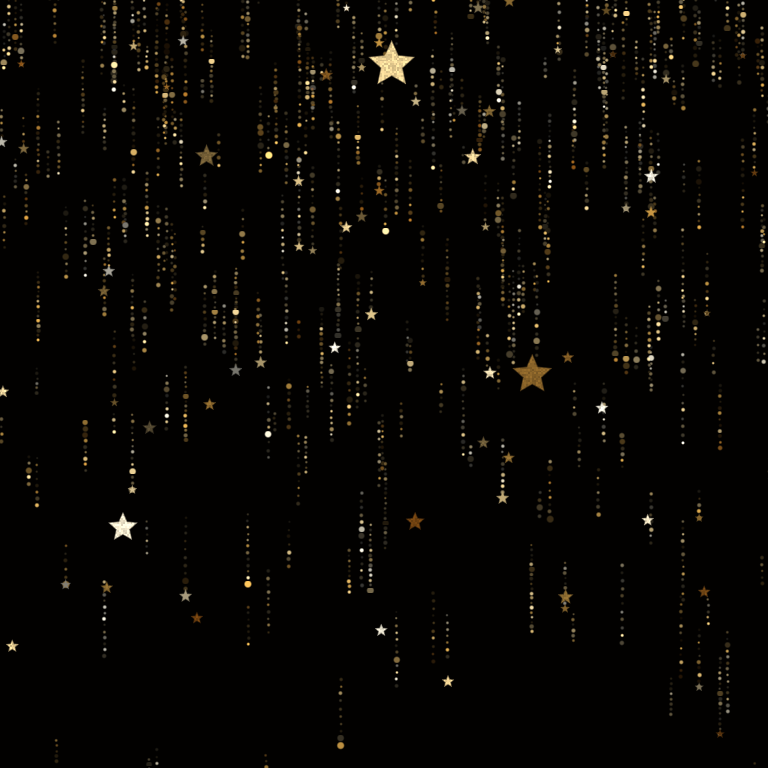
This background is drawn by a WebGL 2 fragment shader. Its source:

```glsl
#version 300 es
precision highp float;
// Golden star rain on black: layers of jittered columns hold falling strands
// of uneven beads, each brightening downwards and sometimes ending in a star.
// A loop then scatters larger five-pointed stars, from very big to small.

uniform vec2 u_resolution;
out vec4 fragColor;

#define LAYERS 5            // overlapping sets of columns
#define COLUMN_WIDTH 0.025
#define STRAND_SPAN 0.21    // height of the cell that holds one strand
#define BEAD_RADIUS 0.0029
#define BEAD_GAIN 1.3
#define TAIL_STAR_SHARE 0.16
#define STAR_COUNT 28
#define STAR_SMALLEST 0.0075
#define STAR_LARGEST 0.031
#define STAR_INNER 0.47     // inner to outer radius
#define SOFTNESS 0.0028     // narrowest edge blur

const vec3 NIGHT = vec3(0.006, 0.002, 0.001);
const vec3 AMBER = vec3(0.56, 0.32, 0.07);
const vec3 GOLD  = vec3(0.86, 0.66, 0.30);
const vec3 PALE  = vec3(0.98, 0.87, 0.62);
const vec3 WHITE = vec3(1.0, 0.98, 0.91);

float hash(vec2 p) {
    vec3 q = fract(p.xyx * 0.1031);
    q += dot(q, q.yzx + 33.33);
    return fract((q.x + q.y) * q.z);
}

vec3 goldTint(float h) {
    vec3 c = mix(AMBER, GOLD, smoothstep(0.0, 0.3, h));
    c = mix(c, PALE, smoothstep(0.3, 0.6, h));
    return mix(c, WHITE, smoothstep(0.65, 0.88, h));
}

// Signed distance to a five-pointed star with one point up
float starDistance(vec2 p, float radius) {
    const vec2 k1 = vec2(0.80902, -0.58779);
    const vec2 k2 = vec2(-0.80902, -0.58779);
    p.x = abs(p.x);
    p -= 2.0 * max(dot(k1, p), 0.0) * k1;
    p -= 2.0 * max(dot(k2, p), 0.0) * k2;
    p.x = abs(p.x);
    p.y -= radius;
    vec2 edge = STAR_INNER * vec2(-k1.y, k1.x) - vec2(0.0, 1.0);
    float t = clamp(dot(p, edge) / dot(edge, edge), 0.0, radius);
    return length(p - edge * t) * sign(p.y * edge.x - p.x * edge.y);
}

float cover(float d, float blur) {
    return 1.0 - smoothstep(-0.5 * blur, 0.5 * blur, d);
}

// One layer of beaded strands
vec3 strands(vec2 p, float layer, float blur) {
    float x = p.x / COLUMN_WIDTH + layer * 0.37;
    float column = floor(x) + 71.0 * layer + 5.0;
    float dx = (x - floor(x) - mix(0.3, 0.7, hash(vec2(column, 3.0)))) * COLUMN_WIDTH;

    // Strand cell, shifted per column; strands cluster and thin out downwards
    float shift = hash(vec2(column, 9.0));
    float y = p.y / STRAND_SPAN + shift;
    vec2 id = vec2(column, floor(y) + 17.0);
    float height = clamp((floor(y) + 0.5 - shift) * STRAND_SPAN, 0.0, 1.0);
    float cluster = 1.0 + 0.4 * sin(28.0 * floor(x) * COLUMN_WIDTH + 2.4);
    if (hash(id) > (0.07 + 0.6 * pow(height, 1.6)) * cluster) return vec3(0.0);

    // Beads along the strand, counted from its lower end
    float foot = mix(0.05, 0.4, hash(id + 31.0)) * STRAND_SPAN;
    float reach = mix(0.12, 0.58, hash(id + 47.0)) * STRAND_SPAN;
    float pitch = mix(0.0062, 0.0105, hash(id + 59.0));
    float along = fract(y) * STRAND_SPAN - foot;
    float bead = floor(along / pitch + 0.5);
    float t = bead * pitch / reach;
    vec2 beadId = vec2(column * 3.0 + bead, id.y * 7.0 + bead);
    float glint = hash(beadId);
    float size = hash(beadId + 13.0);
    vec2 wobble = vec2(0.0012, 0.2 * pitch) * (vec2(hash(beadId + 5.0), hash(beadId + 7.0)) - 0.5);
    float radius = BEAD_RADIUS * mix(1.0, 0.75, t) * (0.45 + 0.6 * size + 0.5 * step(0.93, size));
    float d = length(vec2(dx, along - bead * pitch) - wobble) - radius;
    float light = BEAD_GAIN * mix(1.0, 0.6, t) * (0.13 + 0.87 * glint * glint);
    float inside = step(0.0, bead) * step(t, 1.0);
    float hue = mix(hash(id + 83.0), hash(beadId + 29.0), 0.5);
    vec3 color = goldTint(hue) * light * cover(d, blur) * inside;

    // Small star at the lower end
    if (hash(id + 97.0) < TAIL_STAR_SHARE) {
        float tail = mix(0.0045, 0.0085, hash(id + 101.0));
        float star = cover(starDistance(vec2(dx, along), tail), blur);
        color = mix(color, goldTint(hash(id + 107.0)) * mix(0.4, 1.0, hash(id + 113.0)), star);
    }
    return color;
}

void main() {
    vec2 p = gl_FragCoord.xy / u_resolution.y;
    float aspect = u_resolution.x / u_resolution.y;
    float blur = max(2.0 / u_resolution.y, SOFTNESS);

    vec3 color = NIGHT;
    for (int i = 0; i < LAYERS; i++)
        color = max(color, strands(p, float(i), blur));

    // Scattered stars, shrinking quickly with their index
    float glitter = mix(0.85, 1.12, hash(floor(p / 0.0025)));
    for (int i = 0; i < STAR_COUNT; i++) {
        float n = float(i);
        vec2 jitter = 0.3 * step(2.0, n) * vec2(hash(vec2(n, 2.0)), hash(vec2(n, 6.0)));
        vec2 spot = fract(vec2(0.51, 0.96) + n * vec2(0.183, 0.525) + jitter);
        vec2 center = vec2(spot.x * aspect, 0.1 + 0.85 * spot.y);
        float size = mix(STAR_SMALLEST, STAR_LARGEST, 1.0 / (1.0 + 0.25 * n * n));
        float hue = fract(0.57 + 0.618 * n);
        float light = 0.3 + 0.7 * sqrt(fract(0.95 + 0.382 * n));
        light = max(light, smoothstep(0.4, 0.7, hue));
        vec3 tint = goldTint(hue) * light * glitter;
        color = mix(color, tint, cover(starDistance(p - center, size), blur));
    }
    fragColor = vec4(min(color, 1.0), 1.0);
}
```
